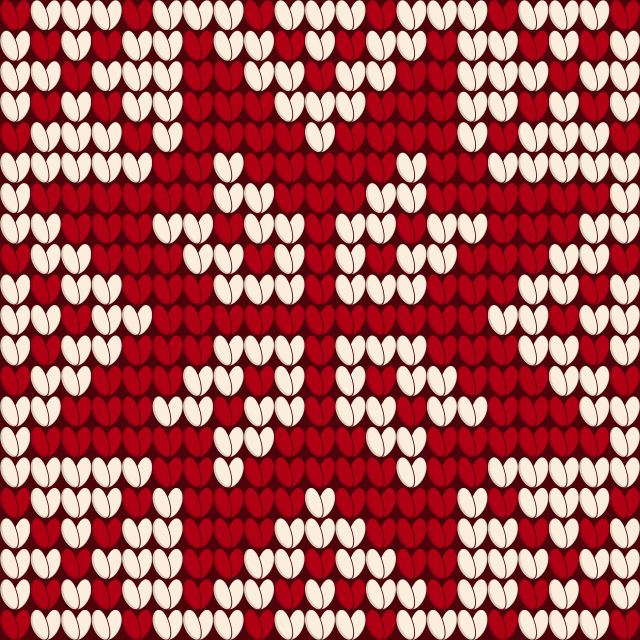
A Shadertoy shader for this pattern:

```glsl
// Two-colour knitted chart: 21 x 21 heart-shaped stitches on a dark ground.
// Each stitch is a pair of bent ellipses with a curved seam; its yarn colour
// comes from mirrored formulas for a star, edge diamonds and corner squares.

#define STITCHES 21.0
#define LOBE_SIZE vec2(0.262, 0.49)
#define LOBE_OFFSET 0.21
#define LOBE_TILT 0.25
#define LOBE_BEND 0.17
#define SEAM_WIDTH 0.028
#define SHADE_SHIFT vec2(0.065, 0.035)
#define CREAM vec3(0.985, 0.935, 0.865)
#define CREAM_SHADE vec3(0.85, 0.79, 0.71)
#define RED vec3(0.69, 0.0, 0.08)
#define RED_SHADE vec3(0.59, 0.0, 0.07)
#define GROUND vec3(0.30, 0.01, 0.04)

// Concentric diamond with one ring left out
bool diamond(ivec2 p) {
    int ring = p.x + p.y;
    return ring <= 4 && ring != 2;
}

// Eight-petalled star around the chart centre
bool star(ivec2 p) {
    int low = min(p.x, p.y);
    int high = max(p.x, p.y);
    int gap = high - low;
    bool petal = gap >= 1 && gap <= 2 && low <= 3;
    return low >= 1 && (petal || high == 1);
}

// Square crossed by its diagonals
bool crossedSquare(ivec2 p) {
    ivec2 a = abs(p - 2);
    return max(a.x, a.y) <= 3 && a.x != a.y;
}

// The quarter chart is mirrored about both centre lines
bool isCream(ivec2 cell) {
    ivec2 p = abs(cell - 10);
    ivec2 edge = 10 - p;
    return star(p)
        || diamond(ivec2(edge.x, p.y))
        || diamond(ivec2(p.x, edge.y))
        || crossedSquare(edge);
}

// Approximate distance to the left lobe; mirror x for the right one
float lobe(vec2 p) {
    p.x += LOBE_OFFSET + LOBE_TILT * p.y - LOBE_BEND * p.y * p.y;
    vec2 q = p / LOBE_SIZE;
    float k = length(q);
    float slope = length(q / LOBE_SIZE);
    return (k - 1.0) * max(k, 0.01) / max(slope, 0.02);
}

float cover(float d, float pixel) {
    return clamp(0.5 - d / pixel, 0.0, 1.0);
}

void mainImage(out vec4 fragColor, in vec2 fragCoord) {
    vec2 grid = fragCoord / iResolution.y * STITCHES;
    float pixel = STITCHES / iResolution.y;
    ivec2 cell = ivec2(mod(floor(grid), STITCHES));
    vec2 p = fract(grid) - 0.5;
    vec2 mirrored = vec2(-p.x, p.y);

    // The left lobe lies over the right one, leaving a thin seam
    float left = lobe(p);
    float right = max(lobe(mirrored), SEAM_WIDTH - left);

    // Crescent shades on the outer lower edges
    float leftLight = cover(lobe(p - SHADE_SHIFT), pixel);
    float rightLight = cover(lobe(mirrored - 0.35 * SHADE_SHIFT), pixel);

    bool cream = isCream(cell);
    vec3 yarn = cream ? CREAM : RED;
    vec3 shade = cream ? CREAM_SHADE : RED_SHADE;

    vec3 color = GROUND;
    color = mix(color, mix(shade, yarn, rightLight), cover(right, pixel));
    color = mix(color, mix(shade, yarn, leftLight), cover(left, pixel));
    fragColor = vec4(color, 1.0);
}
```
